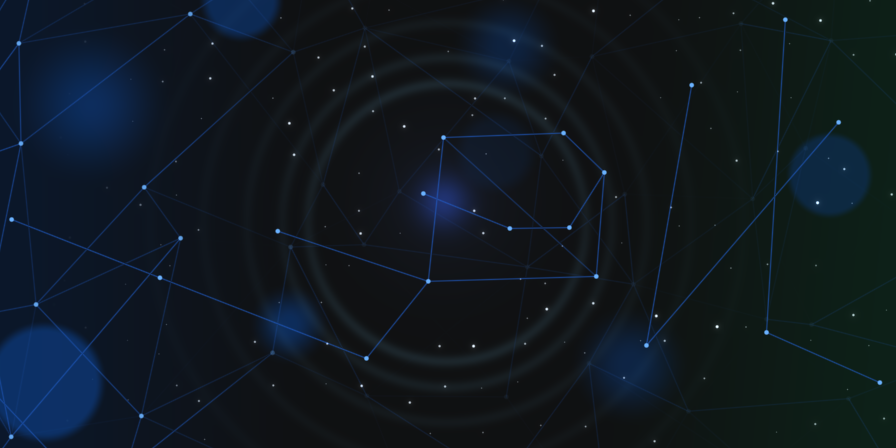
A Shadertoy shader for this background:

```glsl
// A dark tech backdrop: a blue-to-green wash, soft light discs, concentric rings,
// a linked network (jittered cellular grid plus a few main figures) and stars.
// Space: x runs 0..2 and y 0..1 on a 2:1 canvas, origin at the lower left.

#define NET_CELL 0.25
#define STAR_CELL 0.085
#define STAR_SHARE 0.52
#define LINE_HALF 0.0013
#define NODE_RADIUS 0.0050
#define RING_CENTER vec2(0.998, 0.503)
#define RING_LIGHT vec3(0.045, 0.075, 0.090)
#define GLOW_BLUE vec3(0.050, 0.215, 0.460)
#define LINE_BLUE vec3(0.130, 0.370, 0.800)
#define NODE_BLUE vec3(0.420, 0.700, 1.000)

vec2 hash2(vec2 cell) {
    vec2 k = vec2(dot(cell, vec2(127.1, 311.7)), dot(cell, vec2(269.5, 183.3)));
    return fract(sin(k) * 43758.5);
}

// Antialiased coverage of a shape of the given radius
float cover(float dist, float radius) {
    float px = 1.0 / iResolution.y;
    return 1.0 - smoothstep(radius - px, radius + px, dist);
}

// Light disc: softness 0 is a hard edge, 1 fades from the middle
float glow(vec2 p, vec2 center, float radius, float softness) {
    return 1.0 - smoothstep(radius * (1.0 - softness), radius, length(p - center));
}

// x: line coverage, y: coverage of its end nodes
vec2 link(vec2 p, vec2 a, vec2 b) {
    vec2 d = b - a, q = p - a;
    float dist = length(q - d * clamp(dot(q, d) / dot(d, d), 0.0, 1.0));
    float ends = min(length(q), length(p - b));
    return vec2(0.75 * cover(dist, LINE_HALF), cover(ends, NODE_RADIUS));
}

vec3 wash(vec2 p) {
    vec3 col = vec3(0.060, 0.065, 0.069);
    col = mix(col, vec3(0.043, 0.092, 0.168), 1.0 - smoothstep(-0.1, 0.78, p.x));
    col = mix(col, vec3(0.050, 0.128, 0.094), smoothstep(1.3, 2.1, p.x - 0.1 * (p.y - 0.5)));
    return col;
}

vec3 addGlows(vec3 col, vec2 p) {
    float light = 0.70 * glow(p, vec2(0.203, 0.766), 0.19, 1.0);
    light += 0.65 * glow(p, vec2(0.539, 1.000), 0.098, 0.3);
    light += 0.45 * glow(p, vec2(1.133, 0.896), 0.13, 0.9);
    light += 0.80 * glow(p, vec2(0.100, 0.146), 0.140, 0.2);
    light += 0.72 * glow(p, vec2(0.646, 0.276), 0.095, 0.9);
    light += 0.50 * glow(p, vec2(1.406, 0.185), 0.14, 0.9);
    light += 0.45 * glow(p, vec2(1.852, 0.609), 0.100, 0.2);
    light += 0.16 * glow(p, vec2(1.107, 0.660), 0.10, 0.4);
    col = mix(col, GLOW_BLUE, min(light, 1.0));
    // Central core and its wide halo
    vec2 core = p - vec2(0.99, 0.55);
    col += vec3(0.05, 0.11, 0.33) * exp(-dot(core, core) * 320.0);
    return col + vec3(0.018, 0.026, 0.050) * exp(-dot(core, core) * 28.0);
}

// Rings grow fainter outward and brighter at top and bottom
float rings(vec2 p) {
    vec2 q = p - RING_CENTER;
    float r = length(q), sum = 0.0;
    for (int i = 0; i < 5; i++) {
        float k = float(i);
        float d = (r - 0.310 - 0.048 * k - 0.010 * k * k) / 0.013;
        sum += exp(-d * d) * pow(0.65, k);
    }
    return sum * (0.6 + 0.5 * abs(q.y) / max(r, 0.001));
}

vec2 netNode(vec2 cell) {
    return (cell + 0.1 + 0.8 * hash2(cell)) * NET_CELL;
}

// Scattered net: each cell may link to four forward neighbours
vec2 scatteredNet(vec2 p) {
    vec2 home = floor(p / NET_CELL), net = vec2(0.0);
    for (int y = -2; y <= 2; y++)
    for (int x = -2; x <= 1; x++) {
        vec2 cell = home + vec2(x, y), a = netNode(cell);
        for (int k = 0; k < 4; k++) {
            vec2 stepTo = k == 0 ? vec2(0, 1) : vec2(1, k - 2);
            float strength = hash2(cell * 1.7 + stepTo * 3.1).x;
            vec2 part = link(p, a, netNode(cell + stepTo));
            net = max(net, part * vec2(smoothstep(0.2, 1.0, strength), 1.0));
        }
    }
    float left = 1.0 - smoothstep(0.35, 0.75, p.x);
    return net * vec2(mix(0.25, 0.9, left), mix(0.06, 0.9, left));
}

// Main figures: central polygon, left sweep, and the angles on the right
vec2 mainFigures(vec2 p) {
    vec2 top = vec2(0.990, 0.693), corner = vec2(1.258, 0.703), side = vec2(1.349, 0.615);
    vec2 low = vec2(1.331, 0.383), base = vec2(0.956, 0.372), inner = vec2(1.138, 0.490);
    vec2 notch = vec2(1.271, 0.492), foot = vec2(0.818, 0.200), bend = vec2(0.357, 0.380);
    vec2 valley = vec2(1.443, 0.229), keel = vec2(1.711, 0.258), heart = vec2(0.945, 0.568);
    vec2 net = max(link(p, top, corner), link(p, corner, side));
    net = max(net, max(link(p, side, low), link(p, low, base)));
    net = max(net, max(link(p, base, top), link(p, heart, inner)));
    net = max(net, max(link(p, inner, notch), link(p, notch, side)));
    net = max(net, max(link(p, base, foot), link(p, base, vec2(0.620, 0.484))));
    net = max(net, max(link(p, foot, bend), link(p, bend, vec2(0.026, 0.510))));
    net = max(net, max(link(p, valley, vec2(1.544, 0.810)), link(p, valley, vec2(1.872, 0.727))));
    net = max(net, max(link(p, keel, vec2(1.753, 0.956)), link(p, keel, vec2(1.964, 0.146))));
    return max(net, link(p, top, low) * vec2(0.6, 1.0));
}

float stars(vec2 p) {
    vec2 cell = floor(p / STAR_CELL), seed = hash2(cell + 41.0);
    float dist = length(p - (cell + 0.15 + 0.7 * hash2(cell + 9.0)) * STAR_CELL);
    float size = seed.y * seed.y;
    float shine = cover(dist, mix(0.001, 0.0032, size)) + 0.2 * size * exp(-dist * 220.0);
    return shine * mix(0.3, 0.9, size) * step(seed.x, STAR_SHARE) * smoothstep(0.1, 0.5, p.x);
}

void mainImage(out vec4 fragColor, in vec2 fragCoord) {
    vec2 p = fragCoord / iResolution.y;
    p.x *= 2.0 * iResolution.y / iResolution.x;
    vec3 col = addGlows(wash(p), p) + RING_LIGHT * rings(p);
    vec2 net = max(scatteredNet(p), mainFigures(p));
    col = mix(col, LINE_BLUE, 0.85 * net.x);
    col = mix(col, NODE_BLUE, net.y);
    fragColor = vec4(col + vec3(0.90, 0.95, 1.0) * stars(p), 1.0);
}
```
